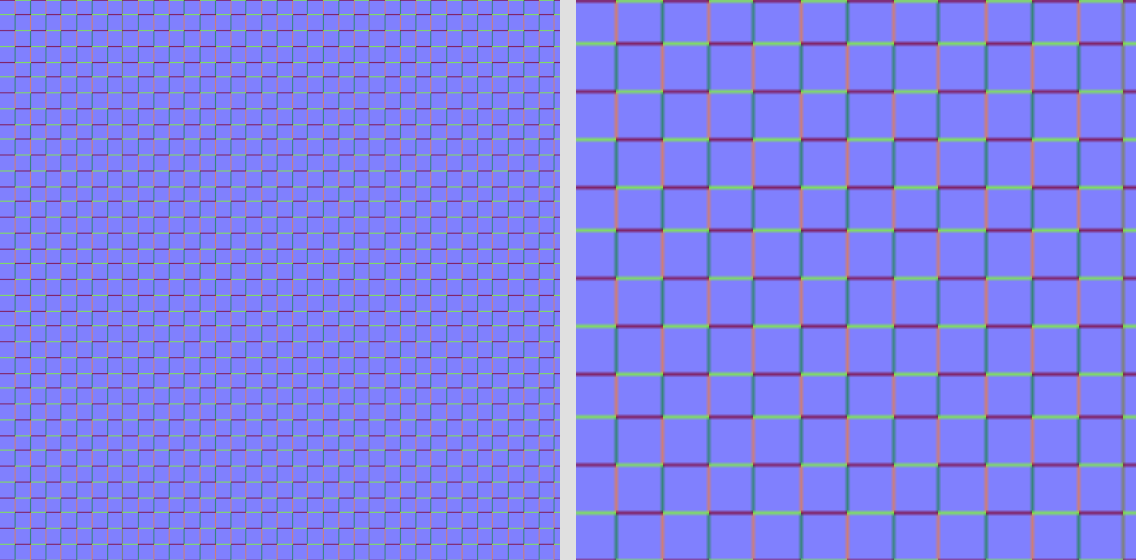
Left: the whole. Right: its middle third, enlarged.
Reproduce this texture map procedurally as a three.js fragment shader.

```glsl
// Tangent-space normal map of a checkered weave: raised and sunken square tiles with thin bevels.
varying vec2 vUv;

const vec3 FLAT_NORMAL = vec3(0.5, 0.5, 0.995);

// Tent profile with constant total weight, distance in tile units
float lineMask(float d) {
  return max(0.0, 1.0 - abs(d) / 0.0705);
}

// Every fourth column line sits slightly left of the others
float columnShift(float column) {
  return 0.038 * step(0.5, mod(column, 4.0));
}

// Row lines drift within each group of four
float rowShift(float row) {
  return 0.02 - 0.028 * mod(-row, 4.0);
}

// Pairs of columns are slightly fainter, repeating every 16 lines
float columnStrength(float column) {
  float beat = mod(mod(column - 1.0, 16.0) - 2.0, 6.0);
  return beat < 1.5 ? 0.57 : 0.61;
}

// Every third row of four is slightly fainter
float rowStrength(float row) {
  return abs(mod(row, 4.0) - 2.0) < 0.5 ? 0.69 : 0.74;
}

void main() {
  // Tile coordinates, rows counted downward
  vec2 tile = vec2(vUv.x * 36.33 + 0.057, (1.0 - vUv.y) * 36.0);
  vec2 edge = floor(tile + 0.5);
  vec2 d = tile - edge - vec2(columnShift(edge.x), rowShift(edge.y));
  vec2 cell = edge - 1.0 + step(0.0, d);

  // Raised tiles alternate like a checkerboard
  float leftEdge = 1.0 - mod(edge.x + cell.y, 2.0);
  float topEdge = 1.0 - mod(cell.x + edge.y, 2.0);

  // Side bevels face left or right; seam columns blend both
  vec3 sideBevel = mix(vec3(1.0, 0.49, 0.14), vec3(0.03, 0.53, 0.16), leftEdge);
  bool seam = abs(mod(edge.x, 16.0) - 8.0) < 0.5;
  if (seam) sideBevel = vec3(0.48, 0.51, 0.16);

  // Horizontal bevels: dark above a raised tile, bright below it
  vec3 rowBevel = mix(vec3(0.5, 1.0, 0.16), vec3(0.5, 0.0, 0.18), topEdge);

  vec3 color = mix(FLAT_NORMAL, sideBevel, lineMask(d.x) * columnStrength(edge.x));
  color = mix(color, rowBevel, lineMask(d.y) * rowStrength(edge.y));
  gl_FragColor = vec4(color, 1.0);
}
```
